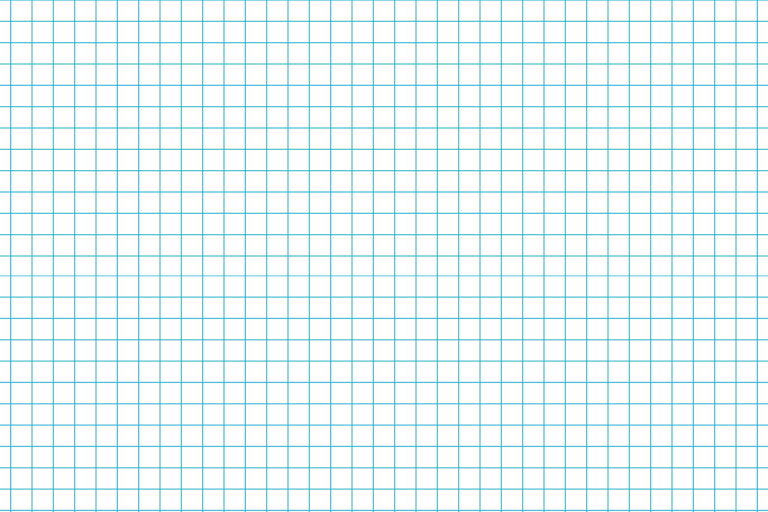
Reproduce this pattern procedurally as a Shadertoy shader.

```glsl
// Squared paper: thin cyan rules on white, 36 cells across and 24 down.
// Each rule is a box-filtered stripe around the nearest whole grid coordinate;
// the lower half sits slightly high, with one pale rule at the seam.

float hash(float n) {
    return fract(sin(n * 12.9898) * 43758.5453);
}

// Share of a soft pixel footprint covered by a stripe centred on zero
float stripe(float d, float width, float footprint) {
    float lo = max(d - 0.5 * footprint, -0.5 * width);
    float hi = min(d + 0.5 * footprint, 0.5 * width);
    return max(hi - lo, 0.0) / footprint;
}

// Ink varies a little from rule to rule, from teal to sky blue
vec3 inkColor(float seed) {
    return mix(vec3(0.17, 0.70, 0.76), vec3(0.14, 0.68, 0.84), hash(seed));
}

void mainImage(out vec4 fragColor, in vec2 fragCoord) {
    // Grid coordinates, rows counted from the top
    vec2 cells = vec2(36.0, 24.0);
    vec2 p = fragCoord / iResolution.xy * cells;
    p.y = cells.y - p.y;
    vec2 footprint = 1.25 * cells / iResolution.xy;

    // Columns start half a cell in; rows past the seam move up
    p.x -= 0.5;
    p.y += 0.073 * step(12.5, p.y);

    vec2 rule = floor(p + 0.5);
    vec2 d = p - rule;

    // The rule at the seam is wider and paler
    float seam = 1.0 - step(0.5, abs(rule.y - 13.0));
    float across = stripe(d.x, 0.048, footprint.x);
    float down = stripe(d.y, mix(0.048, 0.075, seam), footprint.y);
    down *= mix(1.0, 0.5, seam);

    // Lay both sets of rules over the paper
    vec3 color = vec3(1.0);
    color = mix(color, inkColor(rule.y + 71.0), down);
    color = mix(color, inkColor(rule.x + 5.0), across);
    fragColor = vec4(color, 1.0);
}
```
